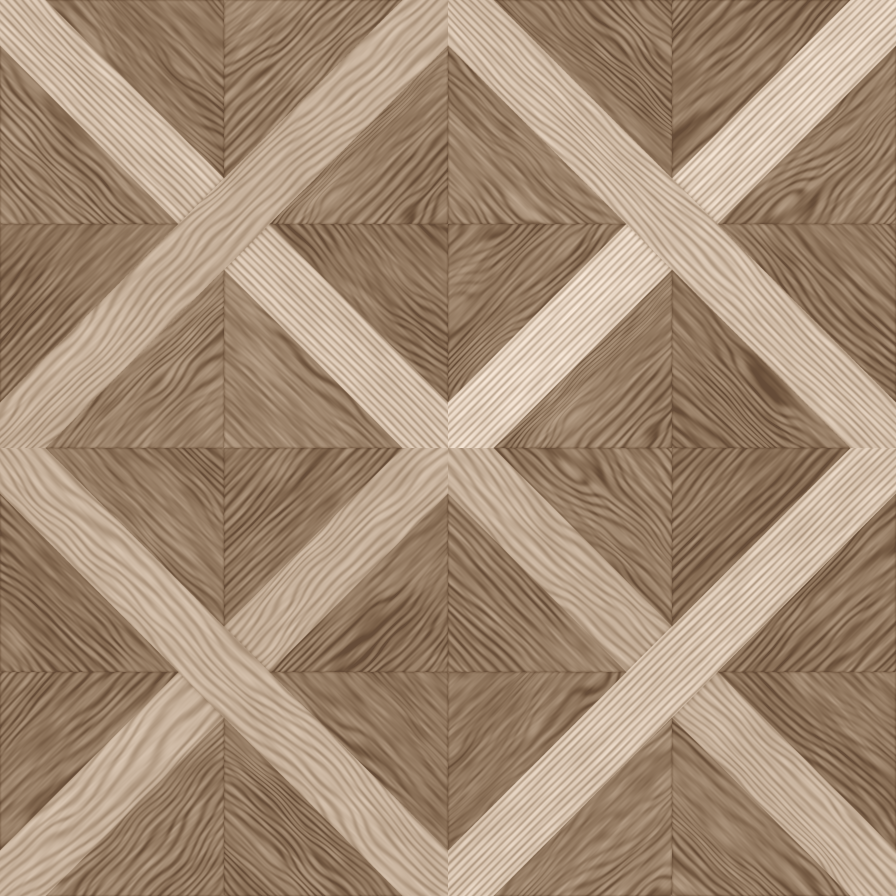
A Shadertoy shader for this texture:

```glsl
// Parquet of dark quartered diamonds framed by pale diagonal planks in four mirrored panels.

float hash(vec2 p) {
    p = fract(p * vec2(0.1031, 0.1137));
    p += dot(p, p.yx + 33.33);
    return fract((p.x + p.y) * p.x * 7.13);
}

float noise(vec2 p) {
    vec2 i = floor(p), f = fract(p);
    f = f * f * (3.0 - 2.0 * f);
    return mix(mix(hash(i), hash(i + vec2(1, 0)), f.x),
               mix(hash(i + vec2(0, 1)), hash(i + vec2(1, 1)), f.x), f.y);
}

// Growth rings in 0..1; g = (along, across) the plank, figure bends the rings
float rings(vec2 g, float figure, float frequency) {
    float bend = noise(g * vec2(5, 15)) + 0.25 * noise(g * vec2(16, 40));
    float wave = 0.5 + 0.5 * sin(6.2832 * frequency * (g.y + figure * bend));
    return wave * wave;
}

// Fine streaks and soft blotches, centred on zero
float fibres(vec2 g) {
    return 0.5 * noise(g * vec2(18, 210)) + 0.3 * noise(g * vec2(45, 330))
         + 0.2 * noise(g * vec2(7, 25)) - 0.5;
}

float darkWood(vec2 g, float seed) {
    g += vec2(9.0, 5.0) * (1.0 + seed);
    float figure = mix(0.015, 0.085, fract(seed * 7.7));
    float strength = mix(0.05, 0.17, smoothstep(0.25, 0.75, noise(g * vec2(7, 13) + 4.0)));
    return 0.61 + 0.06 * (seed - 0.5) + 0.24 * fibres(g) - strength * rings(g, figure, 80.0);
}

// Brighter planks have straighter, finer grain
float paleWood(vec2 g, float tone, float seed) {
    g += vec2(11.0, 4.0) * (1.0 + seed);
    float straight = smoothstep(0.81, 0.88, tone);
    float grain = rings(g, mix(0.05, 0.004, straight), mix(75.0, 108.0, straight));
    return tone + 0.13 * fibres(g) - mix(0.12, 0.16, straight) * grain;
}

// Wood colour for a brightness value
vec3 stain(float tone) {
    float k = clamp((tone - 0.40) / 0.49, 0.0, 1.15);
    return mix(vec3(0.40, 0.30, 0.22), vec3(0.89, 0.82, 0.75), pow(vec3(k), vec3(1.0, 1.06, 1.17)));
}

void mainImage(out vec4 fragColor, in vec2 fragCoord) {
    vec2 p = fragCoord / iResolution.xy;
    float blur = 1.2 / min(iResolution.x, iResolution.y);

    // Diamonds: the centres form a diagonal lattice, each split in four triangles
    vec2 lattice = (floor(2.0 * vec2(p.x + p.y, p.x - p.y)) + 0.5) / 2.0;
    vec2 centre = 0.5 * vec2(lattice.x + lattice.y, lattice.x - lattice.y);
    vec2 d = p - centre, a = abs(d);
    float seed = hash(floor(centre * 4.0 + 0.5) * 13.0 + sign(d) * 3.0 + 40.0);
    float diamondEdge = a.x + a.y - 0.199;
    float dark = darkWood(vec2(a.x - a.y, a.x + a.y), seed);
    dark *= 1.0 - 0.12 * (1.0 - smoothstep(0.0, 0.0025, min(a.x, a.y)));

    // Planks: tones of through plank, inner half, outer half for each panel
    float tones[12] = float[12](
        0.80, 0.79, 0.80,   // lower left
        0.88, 0.79, 0.80,   // lower right
        0.79, 0.87, 0.86,   // upper left
        0.85, 0.93, 0.92);  // upper right
    int panel = int(p.x > 0.5) + 2 * int(p.y > 0.5);
    vec2 q = abs(p - 0.5);
    float u = q.x + q.y - 0.5, v = q.x - q.y;
    int piece = u < 0.0 ? 1 : 2;
    float id = float(panel * 3);
    float through = paleWood(vec2(v, u), tones[panel * 3], hash(vec2(id, 5.0)));
    float broken = paleWood(vec2(u, v), tones[panel * 3 + piece], hash(vec2(id + float(piece), 5.0)));

    // The through plank crosses over the broken one
    float throughEdge = abs(u) - 0.051;
    broken *= 1.0 - 0.12 * exp(-max(throughEdge, 0.0) * 400.0);
    float pale = mix(through, broken, smoothstep(-blur, blur, throughEdge));
    float tone = mix(dark, pale, smoothstep(-blur, blur, diamondEdge));

    // Joints around the diamonds
    tone *= 1.0 - 0.07 * exp(-abs(diamondEdge) * 450.0);
    fragColor = vec4(stain(tone), 1.0);
}
```
